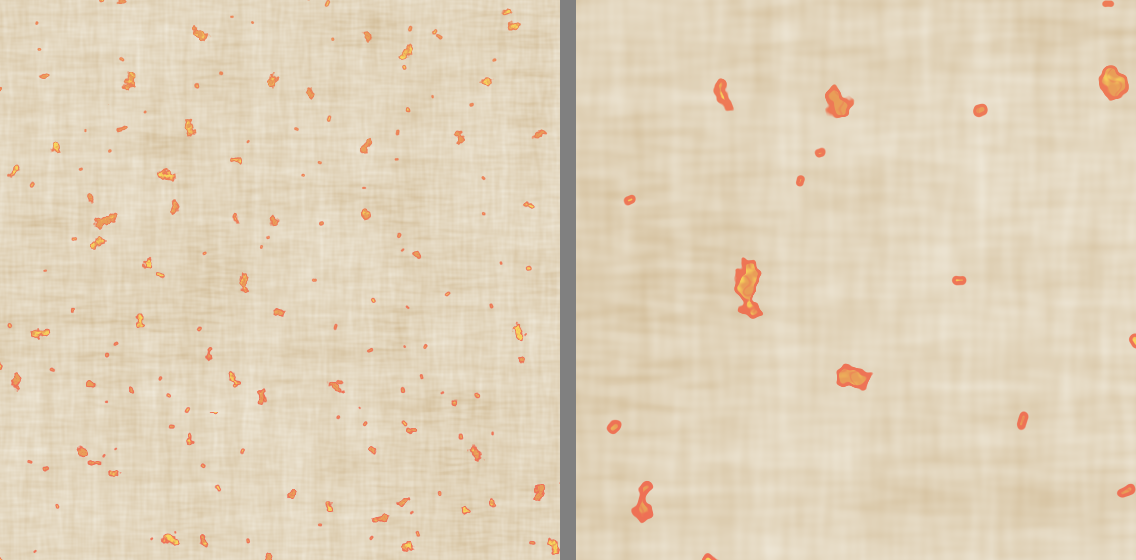
Left, the full canvas; right, a detail of the centre.
Write a Shadertoy shader that draws this pattern.

```glsl
// Handmade paper: a pale woven ground flecked with ragged orange and gold flakes.
// The weave is gradient noise stretched along both axes; the flakes are jittered
// capsule distances roughened by noise, with a thin red rim and a mottled core.

const float TAU = 6.2831853;

const vec3 TAN_FIBRE  = vec3(0.845, 0.770, 0.640);
const vec3 PALE_FIBRE = vec3(0.930, 0.900, 0.835);
const vec3 RED_RIM    = vec3(0.940, 0.400, 0.300);
const vec3 ORANGE_RIM = vec3(0.930, 0.500, 0.300);
const vec3 ORANGE     = vec3(0.915, 0.600, 0.310);
const vec3 GOLD       = vec3(0.975, 0.840, 0.330);

vec2 hash2(vec2 p) {
    vec3 q = fract(vec3(p.xyx) * vec3(0.1031, 0.1030, 0.0973));
    q += dot(q, q.yzx + 33.33);
    return fract((q.xx + q.yz) * q.zy);
}

vec2 direction(float turn) {
    return vec2(cos(TAU * turn), sin(TAU * turn));
}

float cornerSlope(vec2 corner, vec2 offset) {
    return dot(direction(hash2(corner).x), offset);
}

// Gradient noise, roughly -0.7 to 0.7
float gradientNoise(vec2 p) {
    vec2 i = floor(p), f = fract(p);
    vec2 u = f * f * f * (f * (f * 6.0 - 15.0) + 10.0);
    vec2 e = vec2(1.0, 0.0);
    float low  = mix(cornerSlope(i, f), cornerSlope(i + e.xy, f - e.xy), u.x);
    float high = mix(cornerSlope(i + e.yx, f - e.yx), cornerSlope(i + e.xx, f - e.xx), u.x);
    return mix(low, high, u.y);
}

// Threads running along x; swap the coordinates for threads along y
float threads(vec2 p, float seed) {
    p += seed;
    return 0.30 * gradientNoise(p * vec2(2.0, 34.0))
         + 0.32 * gradientNoise(p * vec2(9.0, 95.0))
         + 0.30 * gradientNoise(p * vec2(32.0, 180.0));
}

vec3 clothColour(vec2 p) {
    float across = threads(p, 3.0);
    float along  = threads(p.yx, 11.0);
    float stain  = gradientNoise(p * 3.5 + 5.0) + 0.6 * gradientNoise(p * 9.0 + 8.0);
    float worn   = smoothstep(-0.1, 0.7, stain);
    float tone   = 0.54 + 0.75 * (across + along) - 0.16 * stain;
    tone -= worn * (0.05 + 0.9 * max(-across, 0.0));
    return mix(TAN_FIBRE, PALE_FIBRE, clamp(tone, -0.2, 1.1));
}

float capsule(vec2 p, vec2 halfAxis, float radius) {
    float t = clamp(dot(p, halfAxis) / dot(halfAxis, halfAxis), -1.0, 1.0);
    return length(p - t * halfAxis) - radius;
}

// Nearest flake of a jittered grid: x = distance, y = its random tone
vec2 flakes(vec2 p, float cells, float density, float size, float stretch,
            float roughness, float seed) {
    vec2 nearest = vec2(1.0, 0.0);
    for (int y = -1; y <= 1; y++)
    for (int x = -1; x <= 1; x++) {
        vec2 cell   = floor(p * cells) + vec2(x, y);
        vec2 place  = hash2(cell + seed);
        vec2 chance = hash2(cell + seed + 37.0);
        vec2 shape  = hash2(cell + seed + 71.0);
        if (chance.x > density) continue;
        vec2 centre   = (cell + place) / cells;
        float radius  = size * mix(0.45, 1.0, shape.x);
        vec2 halfAxis = direction(chance.y) * radius * mix(0.2, stretch, shape.y);
        float d = capsule(p - centre, halfAxis, radius) + roughness * radius;
        if (d < nearest.x) nearest = vec2(d, fract(shape.x * 7.0 + place.y));
    }
    return nearest;
}

// Rim around a core that is mottled from orange to gold
vec3 paintFlake(vec3 ground, vec2 p, vec2 flake, float rimWidth, float pixel) {
    float mottle = gradientNoise(p * 120.0 + 4.0) + 0.5 * gradientNoise(p * 230.0);
    float gilt   = smoothstep(-0.35, 0.35, mottle + 1.3 * (flake.y - 0.62));
    float vein   = 1.0 - smoothstep(0.0, 0.12, abs(gradientNoise(p * 110.0 + 20.0)));
    vec3 rim  = mix(RED_RIM, ORANGE_RIM, smoothstep(0.2, 1.0, p.y) * 0.8);
    vec3 core = mix(ORANGE, GOLD, gilt);
    core = mix(core, rim, 0.45 * vein * (1.0 - 0.6 * gilt));
    float cover  = 1.0 - smoothstep(-pixel, pixel, flake.x);
    float inside = 1.0 - smoothstep(-pixel, pixel, flake.x + rimWidth);
    return mix(ground, mix(rim, core, inside), 0.92 * cover);
}

void mainImage(out vec4 fragColor, in vec2 fragCoord) {
    float scale = min(iResolution.x, iResolution.y);
    vec2 p = fragCoord / scale;
    float pixel = 0.8 / scale;

    // Bend and fray the outlines
    vec2 bend = vec2(gradientNoise(p * 45.0), gradientNoise(p * 45.0 + 60.0));
    vec2 bent = p + 0.006 * bend;
    float fray = 1.1 * gradientNoise(p * 85.0) + 0.5 * gradientNoise(p * 190.0);

    float density = mix(0.62, 0.40, p.y);
    vec2 large = flakes(bent, 11.0, density, 0.0078, 1.7, fray, 0.0);
    vec2 small = flakes(p, 16.0, 0.7 * density, 0.0038, 0.8, 0.5 * fray, 91.0);

    vec3 colour = clothColour(p);
    colour = paintFlake(colour, p, small, 0.0023, pixel);
    colour = paintFlake(colour, p, large, 0.0027, pixel);
    fragColor = vec4(colour, 1.0);
}
```
